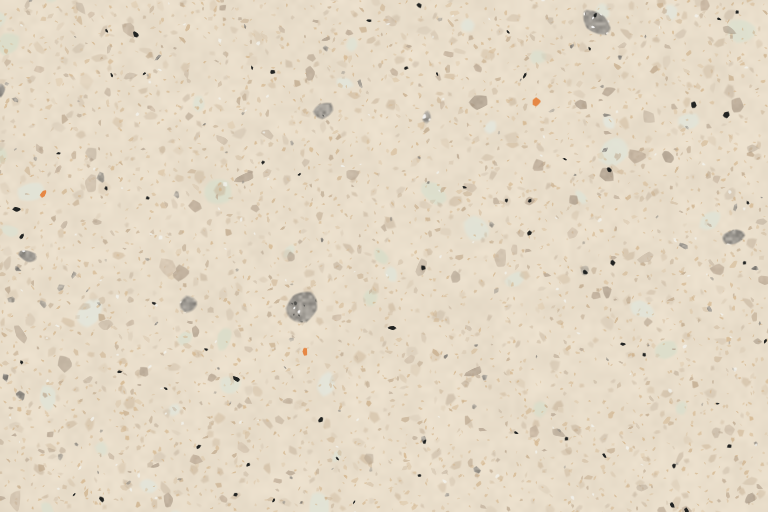
This texture is drawn by a Shadertoy shader. Its source:

```glsl
// Cream terrazzo: tan grains, taupe chips, pale pebbles, black specks and speckled grey stones.
#define CREAM  vec3(0.913, 0.868, 0.793)
#define TAN    vec3(0.830, 0.710, 0.550)
#define TAUPE  vec3(0.720, 0.655, 0.580)
#define PALE   vec3(0.895, 0.905, 0.870)
#define SAGE   vec3(0.850, 0.865, 0.785)
#define GREY   vec3(0.610, 0.595, 0.570)
#define BLACK  vec3(0.090, 0.100, 0.100)
#define ORANGE vec3(0.900, 0.490, 0.210)
#define EDGE   0.0018
#define SIDES  5

float hash(vec2 p) {
    return fract(sin(dot(p, vec2(127.1, 311.7))) * 43758.5453);
}

float noise(vec2 p) {
    vec2 i = floor(p), f = fract(p);
    f = f * f * (3.0 - 2.0 * f);
    return mix(mix(hash(i), hash(i + vec2(1, 0)), f.x),
               mix(hash(i + vec2(0, 1)), hash(i + vec2(1, 1)), f.x), f.y);
}

// Irregular chip: half planes at jittered angles, blended towards an oval by roundness
float chipDistance(vec2 p, float radius, float id, float roundness) {
    float turn = 6.2832 * id;
    p = mat2(cos(turn), -sin(turn), sin(turn), cos(turn)) * p;
    p.y *= 1.0 + (1.3 - roundness) * fract(id * 17.0);
    float oval = length(p) - 0.85 * radius;
    float d = length(p) - 1.1 * radius;
    for (int k = 0; k < SIDES; k++) {
        float side = float(k);
        float a = (side + 0.7 * hash(vec2(id * 91.0, side))) * 6.2832 / float(SIDES);
        float reach = mix(0.45, 1.05, hash(vec2(side, id * 37.0)));
        d = max(d, dot(p, vec2(cos(a), sin(a))) - radius * reach);
    }
    return mix(d, oval, roundness);
}

// One layer of scattered chips: x = coverage, y = random id of the chip
vec2 scatter(vec2 p, float rows, float chance, vec2 sizes, float edge, float roundness, float seed) {
    vec2 cell = floor(p * rows), result = vec2(0.0);
    edge = max(edge, 0.7 / iResolution.y);
    for (int j = -1; j <= 1; j++)
    for (int i = -1; i <= 1; i++) {
        vec2 c = cell + vec2(i, j);
        vec2 key = c + seed * 19.19;
        if (hash(key + 3.7) > chance) continue;
        vec2 q = p - (c + vec2(hash(key + 11.3), hash(key + 27.9))) / rows;
        if (length(q) > 1.2 * sizes.y + edge) continue;
        float id = hash(key), size = hash(key + 41.1);
        float d = chipDistance(q, mix(sizes.x, sizes.y, size * size), id, roundness);
        float cover = 1.0 - smoothstep(-edge, edge, d);
        if (cover > result.x) result = vec2(cover, id);
    }
    return result;
}

void mainImage(out vec4 fragColor, in vec2 fragCoord) {
    vec2 p = fragCoord / iResolution.y;

    // Softly clouded resin
    vec3 color = CREAM + 0.022 * (noise(p * 20.0) - 0.5) + 0.022 * (noise(p * 75.0) - 0.5);

    // Blurred pale pebbles, white to sage
    vec2 chip = scatter(p, 8.0, 0.50, vec2(0.014, 0.040), 0.0050, 0.6, 1.0);
    color = mix(color, mix(PALE, SAGE, fract(chip.y * 7.0)), 0.85 * chip.x);

    // Hazy chips sunk below the surface
    chip = scatter(p, 24.0, 0.70, vec2(0.005, 0.016), 0.0032, 0.3, 2.0);
    color = mix(color, mix(TAUPE, TAN, 0.6 * chip.y), chip.x * mix(0.15, 0.50, fract(chip.y * 5.0)));

    // Fine and medium tan grains
    chip = scatter(p, 52.0, 0.50, vec2(0.0025, 0.0055), EDGE, 0.1, 3.0);
    color = mix(color, TAN, chip.x * mix(0.25, 0.80, fract(chip.y * 5.0)));
    chip = scatter(p, 34.0, 0.55, vec2(0.0040, 0.0095), EDGE, 0.1, 4.0);
    color = mix(color, mix(TAN, TAUPE, chip.y), chip.x * mix(0.25, 0.85, fract(chip.y * 5.0)));

    // Larger taupe chips
    chip = scatter(p, 12.0, 0.48, vec2(0.009, 0.025), EDGE, 0.25, 5.0);
    vec3 taupe = TAUPE * mix(0.9, 1.12, fract(chip.y * 9.0)) + 0.06 * (noise(p * 150.0) - 0.5);
    color = mix(color, taupe, chip.x * mix(0.4, 0.9, fract(chip.y * 3.0)));

    // Small grey bits and white glints
    chip = scatter(p, 16.0, 0.25, vec2(0.0030, 0.0110), EDGE, 0.2, 6.0);
    color = mix(color, GREY * mix(0.65, 1.15, noise(p * 200.0)), chip.x * mix(0.4, 0.9, fract(chip.y * 3.0)));
    chip = scatter(p, 20.0, 0.18, vec2(0.0025, 0.0055), EDGE, 0.3, 7.0);
    color = mix(color, vec3(0.95, 0.95, 0.93), 0.8 * chip.x);

    // Speckled grey stones with dark and white inclusions
    chip = scatter(p, 5.0, 0.18, vec2(0.013, 0.042), 0.0035, 0.6, 8.0);
    if (chip.x > 0.0) {
        vec3 stone = GREY * mix(0.80, 1.16, noise(p * 150.0));
        stone = mix(stone, BLACK, 0.6 * scatter(p, 80.0, 0.25, vec2(0.002, 0.005), EDGE, 0.5, 9.0).x);
        stone = mix(stone, vec3(0.95), scatter(p, 62.0, 0.40, vec2(0.003, 0.007), EDGE, 0.5, 10.0).x);
        color = mix(color, stone, 0.95 * chip.x);
    }

    // Sparse orange chips and black specks
    chip = scatter(p, 6.0, 0.12, vec2(0.009, 0.015), EDGE, 0.2, 11.0);
    color = mix(color, ORANGE, 0.9 * chip.x);
    chip = scatter(p, 12.0, 0.30, vec2(0.0040, 0.0090), EDGE, 0.3, 12.0);
    color = mix(color, BLACK, 0.95 * chip.x);

    fragColor = vec4(color, 1.0);
}
```
